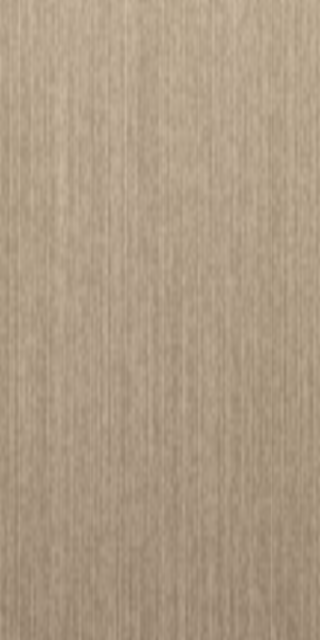
This texture is drawn by a Shadertoy shader. Its source:

```glsl
// Pale straight-grained wood veneer with fine vertical fibres and thin light seams.

const vec3 MID_WOOD = vec3(0.680, 0.609, 0.520);
const vec3 COOL_TINT = vec3(0.001, -0.001, 0.005);  // shift towards greyer wood

// Cells per canvas width, across and along the grain
const vec2 BAND_FREQ   = vec2(5.0, 0.8);
const vec2 STREAK_FREQ = vec2(64.0, 0.7);
const vec2 LINE_FREQ   = vec2(120.0, 1.3);
const vec2 FIBRE_FREQ  = vec2(108.0, 32.0);
const vec2 FLECK_FREQ  = vec2(84.0, 60.0);

// Brightness range of each layer
const float BAND_AMP   = 0.012;
const float STREAK_AMP = 0.022;
const float LINE_AMP   = 0.064;
const float FIBRE_AMP  = 0.056;
const float FLECK_AMP  = 0.044;
const float LIGHT_FALL = 0.108;  // top to bottom

const float SEAM_COUNT = 9.0;
const float SEAM_WIDTH = 0.0025;
const float SEAM_AMP   = 0.052;

float hash(vec2 p) {
    vec3 q = fract(p.xyx * 0.1031);
    q += dot(q, q.yzx + 33.33);
    return fract((q.x + q.y) * q.z);
}

// Smooth value noise centred on zero
float noise(vec2 p) {
    vec2 cell = floor(p);
    vec2 f = fract(p);
    f = f * f * (3.0 - 2.0 * f);
    float low  = mix(hash(cell), hash(cell + vec2(1.0, 0.0)), f.x);
    float high = mix(hash(cell + vec2(0.0, 1.0)), hash(cell + vec2(1.0)), f.x);
    return mix(low, high, f.y) - 0.5;
}

// One thin pale line at a random place in each column, running the full length
float seams(vec2 p) {
    float column = floor(p.x * SEAM_COUNT);
    float centre = (column + mix(0.2, 0.8, hash(vec2(column, 7.0)))) / SEAM_COUNT;
    float d = (p.x - centre) / SEAM_WIDTH;
    float strength = mix(0.3, 1.0, hash(vec2(column, 19.0)));
    float fade = 0.85 + 0.4 * noise(vec2(column * 5.0, p.y * 3.0));
    return exp(-d * d) * strength * fade;
}

void mainImage(out vec4 fragColor, in vec2 fragCoord) {
    vec2 p = fragCoord / iResolution.x;
    float height = fragCoord.y / iResolution.y;

    // Soft light falling off towards the bottom and its corners
    float side = p.x - 0.5;
    float tone = LIGHT_FALL * (height - 0.5);
    tone -= 0.03 * side * side * (1.0 - height);

    // Long grain, from faint broad bands to hair lines
    tone += BAND_AMP * noise(p * BAND_FREQ + 11.0);
    tone += STREAK_AMP * noise(p * STREAK_FREQ + 37.0);
    tone += LINE_AMP * noise(p * LINE_FREQ + 71.0);

    // Short fibres and soft flecks
    tone += FIBRE_AMP * noise(p * FIBRE_FREQ + 113.0);
    tone += FLECK_AMP * noise(p * FLECK_FREQ + 157.0);

    tone += SEAM_AMP * seams(p);

    // Patches of cooler wood, more of them low down
    float cool = noise(p * vec2(7.0, 1.5) + 201.0) * 2.0 + 0.5 - height;
    fragColor = vec4(MID_WOOD + tone + COOL_TINT * cool, 1.0);
}
```
